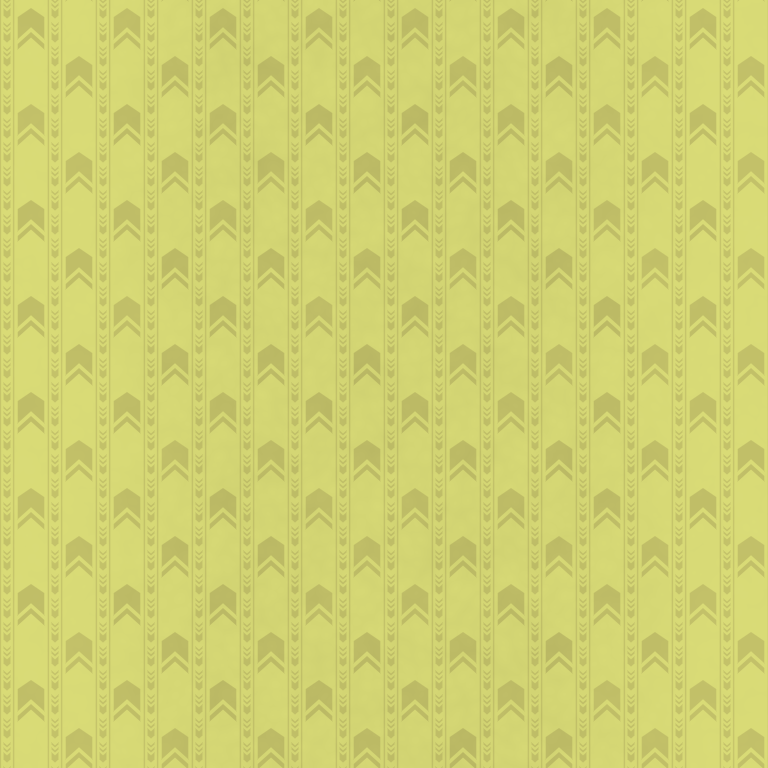
Write a WebGL 2 fragment shader that draws this pattern.

```glsl
#version 300 es
precision highp float;
// Wallpaper of upright arrow blocks in staggered columns, parted by ruled
// strips of small downward arrows. Shapes are chevron bands in cell units
// (one cell = one column pitch); cellular noise and sines add faint wear.

uniform vec2 u_resolution;
out vec4 fragColor;

const float COLUMNS = 16.0;
const float ROW_PITCH = 2.0;         // large arrows, down a column
const float SMALL_PITCH = 0.5;       // small arrows, down a strip
const float STRIP_X = 0.146;         // centre of the first strip
const float LARGE_APEX = 0.167;      // apex of the first large arrow
const float SMALL_TIP = 0.387;       // tip of the first small arrow
const float LARGE_HALF_WIDTH = 0.277;
const float SMALL_HALF_WIDTH = 0.072;
const float RULE_OFFSET = 0.138;
const float RULE_HALF_WIDTH = 0.015;
const float EDGE_SOFTNESS = 0.022;
const float SEAM_MARGIN = 0.06;
const float PATCHES = 58.0;          // mottling cells across the canvas
const float MOTTLE = 0.022;
const float CENTRE_SHADE = 0.026;
const float INK_VARIATION = 0.018;
const vec3 GROUND = vec3(0.850, 0.858, 0.464);
const vec3 INK = vec3(0.758, 0.750, 0.408);

vec2 hash2(vec2 p) {
    vec3 a = fract(p.xyx * vec3(0.1031, 0.1030, 0.0973));
    a += dot(a, a.yzx + 33.33);
    return fract((a.xx + a.yz) * a.zy);
}

// Distance to the nearest jittered cell point
float cellular(vec2 p) {
    vec2 cell = floor(p);
    float nearest = 2.0;
    for (int j = -1; j <= 1; j++) {
        for (int i = -1; i <= 1; i++) {
            vec2 neighbour = cell + vec2(i, j);
            nearest = min(nearest, distance(p, neighbour + hash2(neighbour)));
        }
    }
    return nearest;
}

// Signed distance to the interval from lo to hi
float interval(float v, float lo, float hi) {
    return max(lo - v, v - hi);
}

float coverage(float d, float soft) {
    return 1.0 - smoothstep(-0.5 * soft, 0.5 * soft, d);
}

// Repeats v while keeping the seam clear of the apex at zero
float repeatFromApex(float v, float pitch) {
    return mod(v + SEAM_MARGIN, pitch) - SEAM_MARGIN;
}

// Pointed block with a notched base, trailed by one chevron
float largeArrow(float x, float y) {
    float block = max(0.68 * x - y, y - 0.40 - 0.9 * x);
    float chevron = interval(y - 0.9 * x, 0.50, 0.615);
    return max(0.8 * min(block, chevron), x - LARGE_HALF_WIDTH);
}

// Narrow block trailed by two chevrons
float smallArrow(float x, float y) {
    float slant = y - 0.9 * x;
    float block = interval(slant, 0.0, 0.15);
    float chevrons = min(interval(slant, 0.21, 0.255), interval(slant, 0.315, 0.355));
    return max(0.75 * min(block, chevrons), x - SMALL_HALF_WIDTH);
}

// Fine mottling with a broad shade across the middle
float wear(vec2 uv) {
    vec2 warp = 0.006 * sin(uv.yx * vec2(41.0, 37.0));
    float fine = cellular((uv + warp) * PATCHES) - 0.45;
    float coarse = cellular((uv - warp) * PATCHES * 0.37 + 17.0) - 0.45;
    float clouds = sin(uv.x * 19.0 + 2.0 * sin(uv.y * 11.0)) * sin(uv.y * 23.0 + uv.x * 7.0);
    float middle = smoothstep(0.06, 0.32, uv.x) * (1.0 - smoothstep(0.68, 0.97, uv.x));
    float mottle = MOTTLE * (0.7 * fine + 0.8 * coarse + 0.2 * clouds);
    return 1.0 - CENTRE_SHADE * middle - mottle * mix(0.3, 1.0, middle);
}

void main() {
    vec2 uv = gl_FragCoord.xy / u_resolution;
    vec2 p = vec2(uv.x, 1.0 - uv.y) * COLUMNS;
    float soft = max(EDGE_SOFTNESS, 1.4 * COLUMNS / min(u_resolution.x, u_resolution.y));

    // Large arrows, every other column dropped by half a row
    float column = floor(p.x - STRIP_X);
    float largeX = abs(fract(p.x - STRIP_X) - 0.5);
    float drop = p.y - LARGE_APEX - mod(column, 2.0) * 0.5 * ROW_PITCH;
    float large = coverage(largeArrow(largeX, repeatFromApex(drop, ROW_PITCH)), soft);

    // Strips: two rules around a chain of small arrows
    float stripX = abs(fract(p.x - STRIP_X + 0.5) - 0.5);
    float rise = repeatFromApex(SMALL_TIP - p.y, SMALL_PITCH);
    float small = coverage(smallArrow(stripX, rise), soft);
    float rules = coverage(abs(stripX - RULE_OFFSET) - RULE_HALF_WIDTH, soft);

    // Ink strength differs slightly from one large arrow to the next
    vec2 arrowId = vec2(column, floor((drop + SEAM_MARGIN) / ROW_PITCH)) + 20.0;
    float tone = 1.0 + INK_VARIATION * (hash2(arrowId).x - 0.5);
    vec3 color = mix(GROUND, INK * tone, large);
    color = mix(color, INK, max(0.9 * small, 0.8 * rules));
    fragColor = vec4(color * wear(uv), 1.0);
}
```
